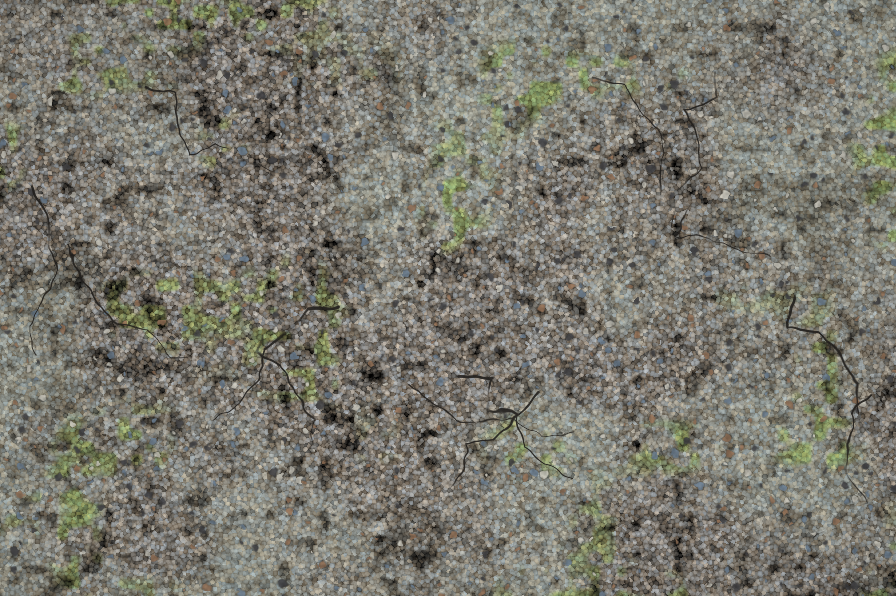
This texture is drawn by a Shadertoy shader. Its source:

```glsl
// Dry, gritty soil with fine cracks, scattered pebbles and traces of moss.

float hash(vec2 p) {
    return fract(sin(dot(p, vec2(127.1, 311.7))) * 43758.5453);
}

float noise(vec2 p) {
    vec2 cell = floor(p), f = fract(p);
    f = f * f * (3.0 - 2.0 * f);
    return mix(mix(hash(cell), hash(cell + vec2(1, 0)), f.x),
               mix(hash(cell + vec2(0, 1)), hash(cell + vec2(1, 1)), f.x), f.y);
}

float fbm(vec2 p) {
    float sum = 0.0, amp = 0.5;
    for (int i = 0; i < 5; i++) {
        sum += amp * noise(p);
        p = mat2(1.6, 1.2, -1.2, 1.6) * p + 7.3;
        amp *= 0.55;
    }
    return sum / 1.06;
}

// Nearest grain: x = distance to its centre, yz = its random values
vec3 grain(vec2 p) {
    vec2 base = floor(p);
    vec3 nearest = vec3(9.0);
    for (int y = -1; y <= 1; y++)
    for (int x = -1; x <= 1; x++) {
        vec2 cell = base + vec2(x, y);
        vec2 centre = cell + vec2(hash(cell + 3.1), hash(cell + 8.7));
        float d = length(p - centre);
        if (d < nearest.x) nearest = vec3(d, hash(cell + 15.3), hash(cell + 27.9));
    }
    return nearest;
}

float segment(vec2 p, vec2 a, vec2 b) {
    vec2 ab = b - a;
    return length(p - a - ab * clamp(dot(p - a, ab) / dot(ab, ab), 0.0, 1.0));
}

// Jagged cracks that wander mostly downwards and taper off
float cracks(vec2 p, float px) {
    vec2 q = p + 0.014 * (vec2(noise(p * 24.0), noise(p * 24.0 + 40.0)) - 0.5)
               + 0.006 * (vec2(noise(p * 70.0), noise(p * 70.0 + 90.0)) - 0.5);
    float dark = 0.0;
    for (int i = 0; i < 13; i++) {
        float id = float(i);
        vec2 a = vec2((id + hash(vec2(id, 1.7))) / 13.0 * 1.5, 0.3 + 0.7 * hash(vec2(id, 5.2)));
        float heading = -1.6 + 2.2 * (hash(vec2(id, 9.4)) - 0.5);
        float size = 0.0008 + 0.0015 * hash(vec2(id, 12.6));
        for (int j = 0; j < 6; j++) {
            float angle = heading + 1.9 * (hash(vec2(id, float(j) + 20.0)) - 0.5);
            vec2 b = a + 0.052 * vec2(cos(angle), sin(angle));
            float width = size * (1.0 - float(j) / 7.0);
            dark = max(dark, 1.0 - smoothstep(-0.4 * px, 0.8 * px, segment(q, a, b) - width));
            a = b;
        }
    }
    return dark * smoothstep(0.15, 0.4, noise(p * 15.0 + 60.0));
}

void mainImage(out vec4 fragColor, in vec2 fragCoord) {
    vec2 p = fragCoord / iResolution.y;
    float px = 1.0 / iResolution.y;

    // Broad patches: pale crust against loose brown soil
    float crust = smoothstep(0.3, 0.7, fbm(p * 4.5 + 2.0));
    float tone = 0.505 + 0.085 * crust;

    // Grit in several sizes, coarser where the crust is broken
    vec3 fine = grain(p * 150.0);
    vec3 coarse = grain(p * 72.0 + 31.0);
    float rough = mix(1.2, 0.8, crust);
    tone += rough * (0.24 * (fine.y - 0.5) + 0.13 * (coarse.y - 0.5));
    tone -= rough * 0.11 * smoothstep(0.3, 0.75, fine.x);
    tone += 0.13 * (noise(p * 290.0) - 0.5);
    tone -= 0.2 * rough * smoothstep(0.68, 0.92, noise(p * 44.0 + 5.0));
    tone -= 0.12 * smoothstep(0.6, 0.78, fbm(p * 9.0 + 50.0));

    // Warm shadows, neutral lights, and a slight tint per grain
    vec3 color = tone * mix(vec3(1.04, 1.0, 0.92), vec3(0.995, 1.005, 0.985),
                            smoothstep(0.35, 0.58, tone));
    color *= 1.0 + (fine.z - 0.5) * vec3(0.11, 0.0, -0.13);
    color *= mix(vec3(1.02, 0.99, 0.98), vec3(1.0, 1.01, 0.97), crust);

    // Moss
    float moss = smoothstep(0.62, 0.85, noise(p * 8.0 + 14.0))
               * smoothstep(0.45, 0.75, noise(p * 48.0));
    color = mix(color, color * vec3(0.9, 1.04, 0.62), 0.75 * moss);

    // Pebbles: slate blue, rust, cream and near black
    vec2 wobble = 0.35 * vec2(noise(p * 160.0), noise(p * 160.0 + 33.0));
    vec3 pebble = grain(p * 56.0 + wobble);
    float kind = fract(pebble.y * 37.0);
    vec3 stone = kind < 0.35 ? vec3(0.4, 0.47, 0.54)
               : kind < 0.62 ? vec3(0.56, 0.43, 0.33)
               : kind < 0.8 ? vec3(0.75, 0.74, 0.7) : vec3(0.25, 0.25, 0.26);
    stone *= 0.85 + 0.3 * noise(p * 200.0);
    float radius = 0.14 + 0.24 * pebble.z * pebble.z;
    float present = step(0.8, pebble.y);
    color *= 1.0 - 0.25 * present * (1.0 - smoothstep(radius, radius + 0.22, pebble.x));
    color = mix(color, stone, 0.85 * present
                * (1.0 - smoothstep(radius - 0.08, radius + 0.08, pebble.x)));

    // Cracks and a gentle fall-off towards the corners
    color = mix(color, vec3(0.13, 0.12, 0.11), 0.9 * cracks(p, px));
    vec2 fromCentre = fragCoord / iResolution.xy - 0.5;
    color *= 1.03 - 0.2 * dot(fromCentre, fromCentre);

    fragColor = vec4(clamp(color, 0.0, 1.0), 1.0);
}
```
